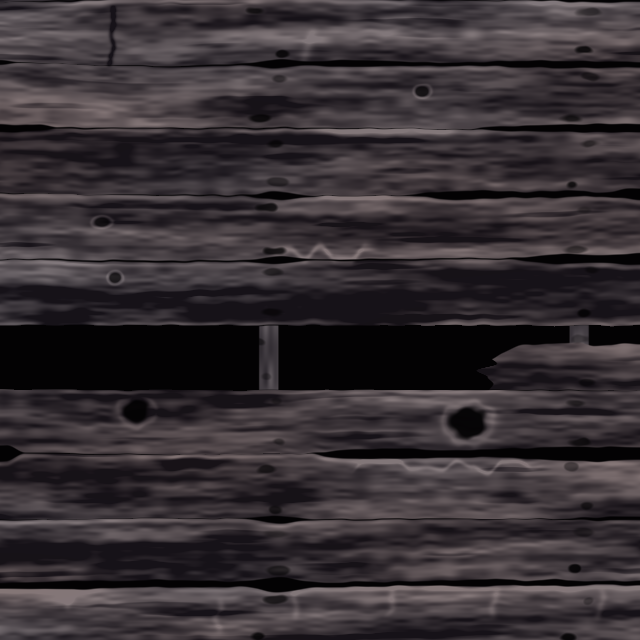
Give the GLSL for this texture, as a Shadertoy shader.

```glsl
#define ROWS 9.85
#define GAP_ROW 5
#define GRAIN_CONTRAST 1.65
#define BASE_TONE 0.37
#define STUD_HALF_WIDTH 0.015
#define EDGE_WAVE 0.007
#define SHADOW vec3(0.085, 0.070, 0.095)
#define PALE vec3(0.500, 0.470, 0.485)
#define VOID_COLOUR vec3(0.012, 0.008, 0.012)

// Per seam: where the open crack starts, its half width, where the left one ends
const float CRACK_START[11] = float[11](0.85, 0.47, 0.75, 0.64, 0.80, 2.0, 2.0, 0.49, 0.88, -0.2, 2.0);
const float CRACK_WIDTH[11] = float[11](0.004, 0.004, 0.007, 0.007, 0.006, 0.0, 0.0, 0.010, 0.003, 0.005, 0.0);
const float LEFT_END[11] = float[11](-1.0, 0.03, 0.09, -1.0, -1.0, -1.0, -1.0, 0.04, -1.0, -1.0, -1.0);
const float BOARD_TONE[10] = float[10](0.02, -0.07, -0.01, 0.05, -0.11, 0.04, -0.01, 0.0, -0.07, 0.07);
const float STUDS[2] = float[2](0.42, 0.905);
// Knots: centre and radii
const vec4 KNOTS[5] = vec4[5](vec4(0.212, 0.643, 0.021, 0.017), vec4(0.732, 0.660, 0.028, 0.023),
    vec4(0.160, 0.347, 0.012, 0.007), vec4(0.180, 0.435, 0.009, 0.008), vec4(0.660, 0.143, 0.011, 0.008));

float hash(vec2 p) {
    vec3 q = fract(p.xyx * 0.1031);
    q += dot(q, q.yzx + 33.33);
    return fract((q.x + q.y) * q.z);
}

float noise(vec2 p) {
    vec2 i = floor(p), f = fract(p);
    f = f * f * (3.0 - 2.0 * f);
    return mix(mix(hash(i), hash(i + vec2(1, 0)), f.x),
               mix(hash(i + vec2(0, 1)), hash(i + vec2(1, 1)), f.x), f.y);
}

float bell(float x, float width) { return exp(-x * x / (width * width)); }

float inside(float d, float soft) { return 1.0 - smoothstep(-soft, soft, d); }

float band(float x, float a, float b, float soft) {
    return smoothstep(a - soft, a + soft, x) * (1.0 - smoothstep(b - soft, b + soft, x));
}

// Long fibres at three scales
float grain(vec2 p) {
    return 0.45 * noise(p * vec2(2.5, 30.0)) + 0.33 * noise(p * vec2(8.0, 85.0) + 7.0)
         + 0.22 * noise(p * vec2(38.0, 180.0) + 19.0);
}

float crackHalfWidth(float x, int k) {
    float open = smoothstep(CRACK_START[k] - 0.02, CRACK_START[k] + 0.08, x);
    open = max(open, 1.0 - smoothstep(LEFT_END[k] - 0.03, LEFT_END[k], x));
    float rough = 0.45 + 0.9 * noise(vec2(x * 16.0, float(k) * 5.3));
    float split = 0.006 * bell(x - STUDS[0] - 0.015, 0.035) * step(0.5, hash(vec2(float(k), 8.0)));
    return CRACK_WIDTH[k] * open * rough + split + 0.0022 * (noise(vec2(x * 9.0, float(k) * 3.7)) - 0.3);
}

void mainImage(out vec4 fragColor, in vec2 fragCoord) {
    vec2 p = fragCoord / iResolution.xy;
    p.y = 1.0 - p.y;
    float soft = max(1.0 / iResolution.y, 0.0015);
    float wavyY = p.y + EDGE_WAVE * (noise(p * vec2(4.0, 9.0)) - 0.5)
                + 0.0025 * (noise(p * vec2(45.0, 20.0)) - 0.5);
    int row = clamp(int(floor(wavyY * ROWS)), 0, 9);
    int seam = clamp(int(floor(wavyY * ROWS + 0.5)), 0, 10);
    float rowY = fract(wavyY * ROWS);
    float seamDist = wavyY - float(seam) / ROWS;

    // Weathered boards
    vec2 fibre = vec2(p.x, wavyY + 0.008 * noise(p * vec2(5.0, 14.0))) + vec2(float(row) * 3.1, 0.0);
    float tone = BASE_TONE + BOARD_TONE[row] + GRAIN_CONTRAST * (grain(fibre) - 0.5);
    tone += 0.22 * (noise(p * vec2(6.0, 13.0) + 40.0) - 0.5);
    tone -= 0.32 * smoothstep(0.73, 0.9, noise(fibre * vec2(6.0, 80.0) + 55.0));

    // Pale lips and splinters along the seams
    float halfWidth = crackHalfWidth(p.x, seam);
    float lipNoise = noise(vec2(p.x * 7.0, float(seam) * 4.1));
    tone += (0.1 + 0.42 * lipNoise) * bell(seamDist - max(halfWidth, 0.0) - 0.004, 0.004);
    if (seam == GAP_ROW) tone += 0.3 * bell(seamDist + 0.003, 0.003);
    float ragged = 0.024 * (noise(vec2(p.x * 42.0, 3.0)) - 0.5);
    tone += 0.5 * band(p.x, 0.43, 0.58, 0.02) * bell(p.y - 0.397 - ragged, 0.006);
    tone += 0.4 * band(p.x, 0.56, 0.84, 0.03) * bell(p.y - 0.728 - ragged, 0.004);

    // Butt joints and pale scrapes
    float jointX = 0.171 + 0.014 * (noise(vec2(p.y * 55.0, 2.0)) - 0.5);
    tone -= 0.55 * bell(p.x - jointX, 0.004) * band(p.y, 0.01, 0.103, 0.004);
    tone += 0.25 * bell(p.x - 0.482 + 0.3 * (p.y - 0.07), 0.008) * band(p.y, 0.045, 0.1, 0.008);
    for (int i = 0; i < 6; i++) {
        float h = hash(vec2(float(i), 71.0));
        float x = 0.1 + 0.16 * float(i) + 0.08 * h + 0.012 * noise(vec2(p.y * 60.0, float(i)));
        tone += 0.25 * bell(p.x - x, 0.006) * band(p.y, 0.91 + 0.03 * h, 0.95 + 0.04 * h, 0.008);
    }

    // Knots with pale rims, then rusted nail holes
    float wobble = 0.35 * (noise(p * 70.0) - 0.5);
    float hole = 0.0;
    for (int i = 0; i < 5; i++) {
        float d = length((p - KNOTS[i].xy) / KNOTS[i].zw) + wobble;
        tone += 0.25 * bell(d - 1.4, 0.25);
        hole = max(hole, (i < 2 ? 0.95 : 0.65) * inside(d - 1.0, 0.2));
    }
    for (int i = 0; i < 4; i++) {
        vec2 id = vec2(float(row), float(i));
        vec2 nail = vec2(STUDS[i / 2] + 0.04 * (hash(id) - 0.5), 0.17 + 0.6 * float(i % 2) + 0.1 * hash(id + 9.0));
        vec2 size = vec2(0.008 + 0.010 * hash(id + 21.0), 0.006);
        float d = length((vec2(p.x, rowY) - nail) / (size * vec2(1.0, ROWS))) + 2.0 * wobble;
        hole = max(hole, (0.3 + 0.6 * hash(id + 33.0)) * inside(d - 1.0, 0.35));
    }
    vec3 wood = mix(SHADOW, PALE, clamp(tone, 0.0, 1.0));
    wood *= mix(vec3(1), vec3(1.04, 0.98, 0.95), noise(p * vec2(3.0, 11.0) + 80.0));
    wood = mix(wood, VOID_COLOUR, hole);

    // Missing board: darkness, studs and a broken remnant
    if (row == GAP_ROW) {
        float stud = 0.0;
        for (int i = 0; i < 2; i++) stud = max(stud, inside(abs(p.x - STUDS[i]) - STUD_HALF_WIDTH, soft));
        float tornX = 0.757 + 0.05 * (noise(vec2(p.y * 95.0, 6.0)) - 0.4);
        float topY = 0.538 + 0.022 * (1.0 - smoothstep(0.76, 0.83, p.x)) + 0.3 * ragged;
        float remnant = inside(tornX - p.x, soft) * inside(topY - p.y, soft);
        vec3 studWood = mix(SHADOW, PALE, 0.2 + 0.6 * noise(p * vec2(130.0, 22.0)));
        wood = mix(mix(VOID_COLOUR, studWood, stud * (1.0 - hole)), wood, remnant);
    }

    // Open cracks between boards
    wood = mix(wood, VOID_COLOUR, inside(abs(seamDist) - halfWidth, soft));
    fragColor = vec4(wood, 1.0);
}
```
